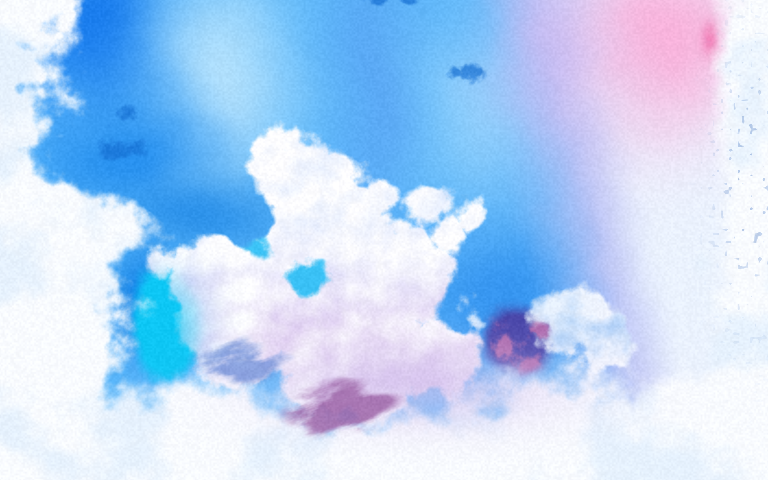
This background is drawn by a WebGL 2 fragment shader. Its source:

```glsl
#version 300 es
precision highp float;
// A watercolour sky with a billowing cumulus, fading into ragged white paper.
// Soft elliptical washes tint the sky; noise-warped circles form the cloud,
// and fractal noise supplies its relief, the torn margins and the paint grain.
uniform vec2 u_resolution;
out vec4 fragColor;

// Cloud puffs: centre and radius, in canvas heights.
const vec3 PUFFS[15] = vec3[15](
  vec3(.635, .615, .092), vec3(.715, .655, .050), vec3(.575, .660, .040),
  vec3(.667, .520, .120), vec3(.800, .595, .025), vec3(.890, .565, .048),
  vec3(.985, .545, .034), vec3(.925, .510, .045), vec3(.825, .420, .125),
  vec3(.625, .390, .150), vec3(.450, .400, .095), vec3(.325, .450, .030),
  vec3(.730, .290, .170), vec3(.490, .300, .105), vec3(.890, .250, .090));

float hash(vec2 p) {
  vec3 q = fract(vec3(p.xyx) * .1031);
  q += dot(q, q.yzx + 33.33);
  return fract((q.x + q.y) * q.z);
}

float noise(vec2 p) {
  vec2 i = floor(p), f = fract(p);
  f = f * f * (3. - 2. * f);
  return mix(mix(hash(i), hash(i + vec2(1, 0)), f.x),
             mix(hash(i + vec2(0, 1)), hash(i + vec2(1, 1)), f.x), f.y);
}

float fbm(vec2 p) {
  float sum = 0., amp = .5;
  for (int i = 0; i < 5; i++) {
    sum += amp * noise(p);
    p = mat2(1.6, 1.2, -1.2, 1.6) * p + 7.3;
    amp *= .5;
  }
  return sum;
}

// Soft elliptical stain of paint.
float stain(vec2 p, vec2 centre, vec2 radius) {
  vec2 d = (p - centre) / radius;
  return exp(-dot(d, d));
}

// Signed distance to the main cloud, negative inside.
float cloudDistance(vec2 p) {
  float d = 1.;
  for (int i = 0; i < 15; i++) d = min(d, length(p - PUFFS[i].xy) - PUFFS[i].z);
  return d;
}

vec3 skyColour(vec2 p, float rough) {
  vec2 q = p + .12 * (vec2(fbm(p * 4.), fbm(p * 4. + 20.)) - .5);
  vec3 c = vec3(.36, .72, .98);
  c = mix(c, vec3(.74, .90, .99), .9 * stain(q, vec2(.46, .84), vec2(.15, .24)));
  c = mix(c, vec3(.09, .48, .93), .95 * stain(q, vec2(.18, .96), vec2(.13, .17)));
  c = mix(c, vec3(.10, .53, .93), .8 * stain(q, vec2(.26, .68), vec2(.16, .12)));
  c = mix(c, vec3(.10, .52, .90), .75 * stain(q, vec2(.44, .55), vec2(.18, .08)));
  c = mix(c, vec3(.34, .63, .95), .7 * stain(q, vec2(.79, .82), vec2(.10, .28)));
  c = mix(c, vec3(.60, .84, .99), .75 * stain(q, vec2(1.02, .77), vec2(.14, .20)));
  c = mix(c, vec3(.16, .54, .93), .75 * stain(q, vec2(1.06, .38), vec2(.20, .17)));
  // Fade rightwards through lavender to pale blue.
  float slant = q.x + .22 * (p.y - .5);
  c = mix(c, vec3(.73, .76, .96), smoothstep(1.08, 1.28, slant));
  c = mix(c, vec3(.92, .95, .995), smoothstep(1.22, 1.38, slant));
  c = mix(c, vec3(.79, .73, .95), .7 * stain(q, vec2(1.19, .91), vec2(.15, .20)));
  c = mix(c, vec3(.98, .68, .85), .9 * stain(q, vec2(1.39, .91), vec2(.13, .19)));
  c = mix(c, vec3(.92, .25, .55), .5 * stain(p, vec2(1.48, .92), vec2(.018, .035)));
  // Dark granulated blooms.
  float bloom = stain(p, vec2(.97, .845), vec2(.05, .035))
              + stain(p, vec2(.81, 1.), vec2(.07, .018))
              + .8 * stain(p, vec2(.24, .73), vec2(.11, .07));
  return mix(c, vec3(.08, .43, .82), .7 * smoothstep(.46, .64, rough * (.45 + .75 * bloom)));
}

void main() {
  vec2 p = gl_FragCoord.xy / u_resolution.y;
  float rough = fbm(p * 22.), broad = fbm(p * 7. + 3.);
  float warp = .085 * (broad - .5) + .075 * (rough - .5);
  vec3 colour = skyColour(p, rough);

  // Cyan and deep blue pool at the cloud's left foot.
  colour = mix(colour, vec3(.06, .50, .90), stain(p, vec2(.30, .37), vec2(.08, .11)));
  colour = mix(colour, vec3(.05, .78, .96), smoothstep(.3, .6, stain(p, vec2(.35, .33), vec2(.08, .13)) + warp * 3.));

  // Main cloud, lit from the upper left by the slope of its noise.
  float relief = fbm(p * 11.) - fbm(p * 11. + vec2(-.22, .30));
  float cloud = smoothstep(.010, -.012, cloudDistance(p) + warp);
  cloud *= 1. - .9 * stain(p, vec2(.32, .31), vec2(.09, .10));
  float low = smoothstep(.58, .28, p.y);
  vec3 shade = mix(vec3(.82, .88, .99), vec3(.85, .77, .93), low);
  vec3 vapour = mix(vec3(.99, .99, 1.), shade, clamp(.12 + .28 * low + 1.7 * relief + .8 * (broad - .5), 0., .85));
  float gap = stain(p, vec2(.64, .425), vec2(.075, .055)) + .7 * stain(p, vec2(.53, .49), vec2(.07, .035));
  vapour = mix(vapour, vec3(.15, .74, .96), .9 * smoothstep(.36, .55, gap * (rough + .22)));
  colour = mix(colour, vapour, cloud);

  // Plum shadow and the small cloud at the right.
  float plum = stain(p, vec2(1.08, .29), vec2(.09, .085));
  colour = mix(colour, mix(vec3(.28, .27, .66), vec3(.68, .42, .68), smoothstep(.38, .6, rough + .6 * (.31 - p.y))), smoothstep(.3, .65, plum + 3. * warp));
  float small = min(length(p - vec2(1.19, .345)) - .055, length(p - vec2(1.265, .285)) - .045);
  small = min(small, length(p - vec2(.97, .375)) - .025);
  colour = mix(colour, mix(vec3(.97, .98, 1.), vec3(.62, .78, .96), clamp(.2 + 2.5 * relief, 0., .8)), .9 * smoothstep(.012, -.015, small + warp * 1.3));

  // Torn paper margins on the left, bottom and right.
  float left = mix(.25, .11, smoothstep(.53, .64, p.y)) + .07 * stain(p, vec2(p.x, .54), vec2(1., .06));
  float bottom = .20 - .07 * stain(p, vec2(.78, p.y), vec2(.25, 1.));
  float paint = smoothstep(-.025, .045, p.x - left + 2. * warp);
  paint *= smoothstep(-.035, .05, p.y - bottom + 1.4 * warp);
  paint *= 1. - smoothstep(1.46, 1.53, p.x + warp);
  vec3 paper = mix(vec3(.975, .985, 1.), vec3(.87, .93, .99), smoothstep(.48, .72, broad) * .7);
  colour = mix(paper, colour, paint);

  // Lilac and wine streaks below the cloud.
  float streak = fbm(vec2(p.x * 9. + p.y * 7., p.y * 26. - p.x * 9.));
  colour = mix(colour, vec3(.83, .76, .93), .65 * stain(p, vec2(.88, .19), vec2(.30, .085)));
  colour = mix(colour, vec3(.62, .40, .66), .85 * smoothstep(.25, .6, streak * 1.5 * stain(p, vec2(.71, .145), vec2(.12, .065))));
  colour = mix(colour, vec3(.38, .52, .83), .7 * smoothstep(.25, .55, streak * stain(p, vec2(.50, .25), vec2(.11, .05)) * 1.3));

  // Fine grain and ink specks along the right margin.
  float specks = smoothstep(.82, .9, noise(p * 115.)) * stain(p, vec2(1.56, .62), vec2(.07, .28));
  colour = mix(colour, vec3(.50, .63, .83), .6 * specks);
  colour += .045 * (noise(p * 260.) - .5);
  fragColor = vec4(clamp(colour, 0., 1.), 1.);
}
```
